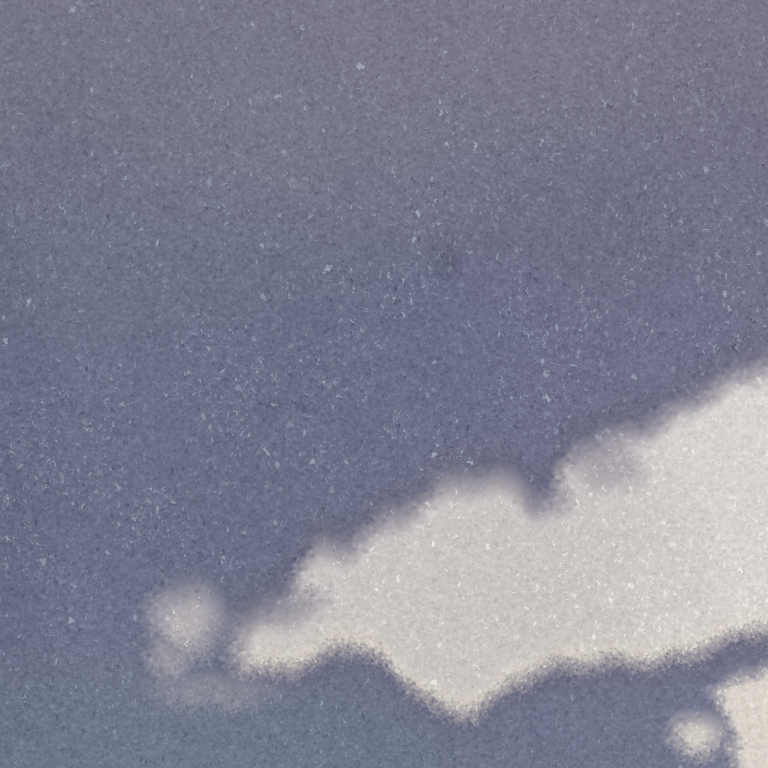
A WebGL 1 fragment shader for this texture:

```glsl
#ifdef GL_FRAGMENT_PRECISION_HIGH
precision highp float;
#else
precision mediump float;
#endif
// Speckled blue-grey stone in shade, with a ragged soft-edged patch of sunlight.
uniform vec2 u_resolution;

const vec3 SHADE_BLUE  = vec3(0.420, 0.440, 0.532);
const vec3 SHADE_TOP   = vec3(0.470, 0.470, 0.538);
const vec3 SHADE_FLOOR = vec3(0.430, 0.465, 0.548);
const vec3 SUN_PALE    = vec3(0.785, 0.770, 0.765);
const vec3 SUN_BRIGHT  = vec3(0.840, 0.828, 0.820);
const vec3 SUN_CREAM   = vec3(0.860, 0.825, 0.765);
const vec3 PENUMBRA    = vec3(0.565, 0.525, 0.570);
const vec3 HALO        = vec3(0.405, 0.392, 0.475);
const vec3 CHIP_COOL   = vec3(0.690, 0.740, 0.800);
const vec3 CHIP_WARM   = vec3(0.980, 0.965, 0.930);
const float GRAIN_SCALE = 125.0;
const float GRAIN_DEPTH = 0.085;
const float CHIP_ANGLE  = 1.0;

vec2 hash2(vec2 p) {
  p = mod(p, 719.0);
  return fract(sin(vec2(dot(p, vec2(12.99, 78.23)), dot(p, vec2(39.35, 11.14)))) * 4375.85);
}

// Gaussian bump
float bump(float x, float centre, float width) {
  float d = (x - centre) / width;
  return exp(-d * d);
}

// Soft ellipse, 1 at its centre
float blob(vec2 p, vec2 centre, vec2 radius) {
  return 1.0 - smoothstep(0.2, 1.35, length((p - centre) / radius));
}

// Slow layered sines, about -1 to 1
float drift(vec2 p) {
  return (sin(p.x * 7.0 + 2.1 * sin(p.y * 5.0)) + sin(p.y * 11.0 - p.x * 6.0 + 1.3)
        + 0.7 * sin(p.x * 23.0 + p.y * 17.0 + 2.0 * sin(p.x * 13.0))) / 2.7;
}

// Cellular tone: jittered light and dark spots blended together, about -0.4 to 0.4
float cellTone(vec2 p) {
  vec2 cell = floor(p);
  float tone = 0.0;
  for (int j = -1; j <= 1; j++) for (int i = -1; i <= 1; i++) {
    vec2 c = cell + vec2(float(i), float(j));
    vec2 d = c + hash2(c) - p;
    tone += (hash2(c + 57.0).x - 0.5) * exp(-6.0 * dot(d, d));
  }
  return tone;
}

// Scattered slanted chips; density is the share of filled cells
float chips(vec2 uv, float scale, float density) {
  vec2 p = uv * scale;
  vec2 cell = floor(p);
  float soft = 0.10 + 0.6 * scale / u_resolution.y;
  float cover = 0.0;
  for (int j = -1; j <= 1; j++) for (int i = -1; i <= 1; i++) {
    vec2 c = cell + vec2(float(i), float(j));
    vec2 kind = hash2(c + scale);
    float angle = CHIP_ANGLE + (kind.y - 0.5) * 2.6;
    vec2 d = p - c - hash2(c + 31.0);
    d = vec2(d.x * cos(angle) + d.y * sin(angle), d.y * cos(angle) - d.x * sin(angle));
    float size = mix(0.18, 0.42, kind.y * kind.y);
    float edge = length(d * vec2(1.0, 1.7)) + 0.25 * abs(d.x + d.y) - size;
    float present = smoothstep(kind.x - 0.03, kind.x + 0.03, density) * mix(0.35, 1.0, fract(kind.y * 7.3));
    cover = max(cover, present * (1.0 - smoothstep(-soft, soft, edge)));
  }
  return cover;
}

// Height of the upper and lower rims of the main patch
float upperRim(float x) {
  return 0.215 + 0.462 * (x - 0.31) - 0.022 * bump(x, 0.345, 0.04) + 0.028 * bump(x, 0.41, 0.03)
    + 0.018 * bump(x, 0.49, 0.04) + 0.033 * bump(x, 0.58, 0.06)
    - 0.045 * bump(x, 0.703, 0.026) - 0.012 * bump(x, 0.85, 0.07);
}
float lowerRim(float x) {
  return 0.122 + 0.034 * bump(x, 0.46, 0.055) - 0.055 * bump(x, 0.598, 0.070)
    + 0.012 * smoothstep(0.6, 0.8, x) + 0.046 * smoothstep(0.84, 1.02, x);
}

void main() {
  vec2 uv = gl_FragCoord.xy / u_resolution;
  float slow = drift(uv);
  float grain = cellTone(uv * mat2(0.8, 0.75, -0.7, 1.1) * GRAIN_SCALE);
  float fine = cellTone(uv * mat2(0.9, 0.5, -0.4, 0.8) * GRAIN_SCALE * 2.2 + 40.0);
  float cluster = smoothstep(-0.12, 0.25, cellTone(uv * 13.0 + 5.0) + 0.5 * cellTone(uv * 31.0));

  // Sunlit mask: main patch, left islands and lower right pieces
  vec2 q = uv + 0.003 * vec2(sin(uv.y * 91.0 + uv.x * 40.0), sin(uv.x * 83.0 + 1.0))
         + 0.016 * vec2(grain, fine);
  float above = upperRim(q.x) - q.y;
  float below = q.y - lowerRim(q.x);
  float lit = smoothstep(-0.022, 0.036, above) * smoothstep(-0.018, 0.022, below)
            * smoothstep(0.280, 0.340, q.x);
  lit *= 1.0 - 0.28 * blob(q, vec2(0.795, 0.392), vec2(0.045, 0.035));
  lit *= 1.0 - 0.35 * blob(q, vec2(0.715, 0.355), vec2(0.030, 0.035));
  lit *= 1.0 - 0.45 * blob(q, vec2(0.350, 0.215), vec2(0.070, 0.035));
  lit = max(lit, 0.85 * blob(q, vec2(0.243, 0.190), vec2(0.050, 0.052)));
  lit = max(lit, 0.45 * blob(q, vec2(0.222, 0.150), vec2(0.032, 0.045)));
  lit = max(lit, 0.25 * blob(q, vec2(0.275, 0.098), vec2(0.090, 0.026)));
  lit = max(lit, 0.95 * blob(q, vec2(0.908, 0.043), vec2(0.038, 0.032)));
  float corner = min(q.x - 0.957 + 0.27 * q.y, 0.105 + 0.45 * (q.x - 0.93) - q.y);
  lit = max(lit, smoothstep(-0.014, 0.020, corner));

  // Shaded stone
  vec3 shade = mix(SHADE_BLUE, SHADE_TOP, smoothstep(0.55, 1.0, uv.y + 0.05 * slow));
  shade = mix(shade, SHADE_FLOOR, 1.0 - smoothstep(0.0, 0.28, uv.y));
  shade += vec3(0.012, -0.003, 0.003) * smoothstep(0.3, 1.0, uv.x) + 0.007 * slow;
  shade -= 0.018 * (1.0 - smoothstep(0.0, 0.12, uv.x)) * (1.0 - smoothstep(0.4, 0.95, uv.y));
  shade -= 0.040 * blob(uv, vec2(0.580, 0.662), vec2(0.026, 0.032));
  float crack = abs(uv.y - 0.485 + 0.16 * (uv.x - 0.3) - 0.003 * sin(uv.x * 70.0) - 0.02 * grain);
  shade -= 0.035 * (1.0 - smoothstep(0.001, 0.005, crack)) * bump(uv.x, 0.37, 0.07);
  float halo = smoothstep(-0.06, 0.0, above) * smoothstep(-0.045, 0.0, below) * smoothstep(0.25, 0.34, uv.x);
  shade = mix(shade, HALO, 0.45 * halo);

  // Sunlit stone, brighter to the right and creamy along the lower rim
  vec3 sun = mix(SUN_PALE, SUN_BRIGHT, smoothstep(0.75, 1.0, uv.x + 0.08 * slow));
  sun = mix(sun, SUN_CREAM, 0.5 * (1.0 - smoothstep(0.01, 0.055, below)));
  vec3 colour = mix(shade, sun, lit);
  colour = mix(colour, PENUMBRA, 1.1 * lit * (1.0 - lit));
  colour += GRAIN_DEPTH * (0.75 * grain + 1.15 * fine);

  // Chips and pits, gathered on a diagonal belt and in the bright part
  vec2 rough = uv + 0.009 * vec2(grain, fine);
  float belt = bump(uv.y - 0.35 * uv.x, 0.38, 0.28);
  float density = (0.10 + 0.34 * belt) * (0.25 + 1.1 * cluster);
  float pale = max(chips(rough, 72.0, density * 0.42), 0.80 * chips(rough, 118.0, density));
  pale = max(pale, 0.40 * chips(rough, 170.0, density + 0.12));
  colour = mix(colour, CHIP_COOL, 0.68 * pale * (1.0 - lit));
  float glitter = 0.18 + 0.75 * cluster * blob(uv, vec2(0.91, 0.27), vec2(0.16, 0.14));
  float white = max(chips(rough + 0.37, 78.0, glitter * 0.75 - 0.06), chips(rough + 0.61, 135.0, glitter));
  colour = mix(colour, CHIP_WARM, 0.72 * white * lit);
  colour -= 0.085 * chips(rough + 0.19, 105.0, 0.13) * (1.0 - 0.4 * lit);
  gl_FragColor = vec4(clamp(colour, 0.0, 1.0), 1.0);
}
```
